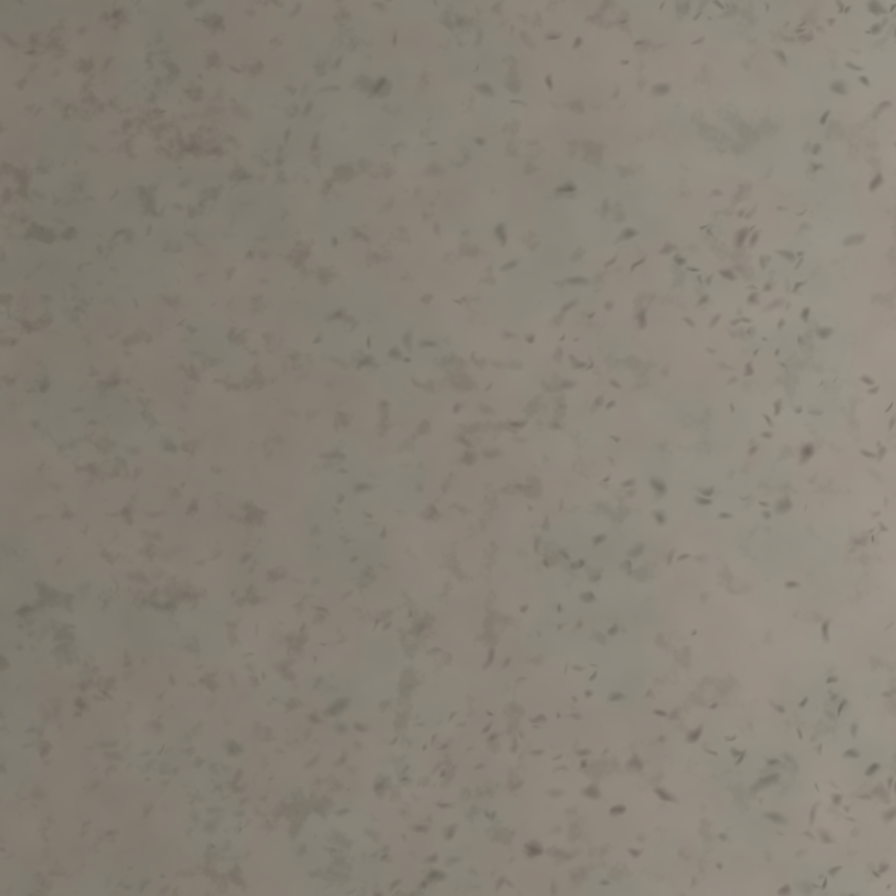
This texture is drawn by a WebGL 1 fragment shader. Its source:

```glsl
precision highp float;
uniform vec2 u_resolution;

const vec3 SHADE = vec3(0.482, 0.454, 0.413);
const vec3 LIT = vec3(0.612, 0.582, 0.540);
const vec3 GREEN_TINT = vec3(-0.009, 0.003, 0.000);
const vec3 PINK_TINT = vec3(0.005, -0.003, 0.000);

float hash(vec2 p) {
  vec3 q = fract(vec3(p.xyx) * 0.1031);
  q += dot(q, q.yzx + 33.33);
  return fract((q.x + q.y) * q.z);
}

float noise(vec2 p) {
  vec2 i = floor(p);
  vec2 f = fract(p);
  f = f * f * (3.0 - 2.0 * f);
  float low = mix(hash(i), hash(i + vec2(1.0, 0.0)), f.x);
  float high = mix(hash(i + vec2(0.0, 1.0)), hash(i + vec2(1.0)), f.x);
  return mix(low, high, f.y);
}

float fbm(vec2 p) {
  float sum = 0.0;
  float weight = 0.533;
  for (int i = 0; i < 4; i++) {
    sum += weight * noise(p);
    p = mat2(0.8, 0.6, -0.6, 0.8) * p * 2.03 + 17.3;
    weight *= 0.5;
  }
  return sum;
}

// Soft, randomly turned pits, one per grid cell, gathered in clusters
float pits(vec2 uv, float scale, float seed, float density) {
  vec2 p = uv * scale + seed;
  p += 0.45 * (vec2(noise(p * 1.8), noise(p * 1.8 + 41.0)) - 0.5);
  vec2 cell = floor(p);
  float depth = 0.0;
  for (int y = -1; y <= 1; y++) {
    for (int x = -1; x <= 1; x++) {
      vec2 id = cell + vec2(float(x), float(y));
      vec2 center = id + 0.15 + 0.7 * vec2(hash(id + 3.7), hash(id + 71.3));
      float angle = 0.5 + 2.2 * (hash(id + 29.1) - 0.5);
      float c = cos(angle);
      float s = sin(angle);
      vec2 d = mat2(c, -s, s, c) * (p - center);
      float radius = mix(0.18, 0.36, hash(id + 53.9));
      float dist = length(d * vec2(0.72, 1.2)) / radius;
      float cluster = smoothstep(0.38, 0.66, fbm(id / scale * 9.0 + seed));
      float present = step(hash(id + 97.1), density * cluster);
      float strength = mix(0.25, 1.0, hash(id + 13.5));
      depth = max(depth, present * strength * (1.0 - smoothstep(0.0, 1.4, dist)));
    }
  }
  return depth;
}

// Light falls from the right, strongest near the middle of that edge
float lighting(vec2 uv) {
  float across = 0.15 + 0.50 * uv.x + 0.10 * uv.x * uv.x;
  vec2 offset = (uv - vec2(1.05, 0.48)) * vec2(2.6, 2.0);
  float glow = exp(-dot(offset, offset));
  float corner = 1.0 - smoothstep(0.0, 0.65, length(uv - vec2(0.0, 1.0)));
  return across + 0.22 * glow - 0.08 * corner;
}

void main() {
  vec2 uv = gl_FragCoord.xy / u_resolution;
  float rightness = smoothstep(0.1, 0.95, uv.x);

  // Broad light and cloudy mottling
  float clouds = fbm(uv * 11.0 + 5.0) - 0.5;
  float blotches = fbm(uv * 26.0 + 63.0) - 0.5;
  vec3 color = mix(SHADE, LIT, lighting(uv));
  color += 0.022 * clouds + 0.030 * blotches;

  // Small patches drifting between greenish and pinkish grey
  float tint = smoothstep(0.30, 0.70, fbm(uv * 13.0 + 120.0));
  color += mix(PINK_TINT, GREEN_TINT, tint);

  // Faint smudges, then small pits that deepen toward the light
  float smudge = smoothstep(0.56, 0.84, fbm(uv * 42.0 + 210.0));
  color -= 0.045 * smudge * mix(1.0, 0.7, rightness);
  float coarse = pits(uv, 36.0, 11.0, 0.42);
  float fine = pits(uv, 52.0, 83.0, 0.42);
  float pitting = max(coarse, 0.85 * fine);
  color -= vec3(0.135, 0.132, 0.126) * pitting * mix(0.30, 1.0, rightness);

  gl_FragColor = vec4(color, 1.0);
}
```
